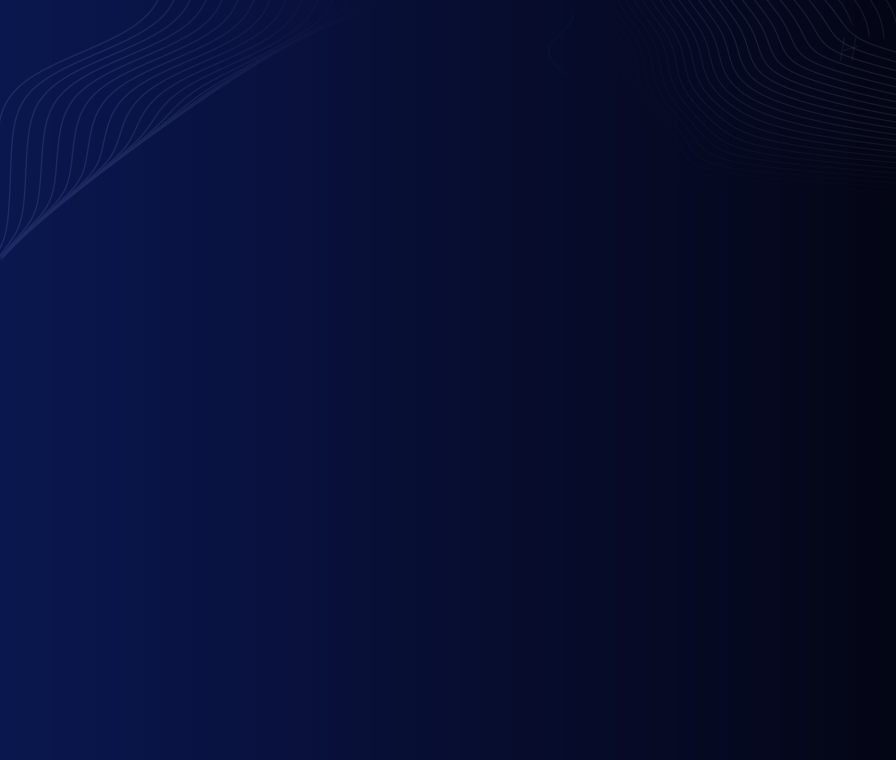
Give the GLSL for this background, as a Shadertoy shader.

```glsl
// A navy backdrop darkening evenly from left to right, with faint line work
// in both upper corners. The left ribbon repeats one S-curve that settles on
// a diagonal edge; the right bends are integer levels of a smooth field.

// Coverage of a thin stroke at the given distance, in canvas heights
float stroke(float distance, float halfWidth) {
    return clamp((halfWidth - distance) * iResolution.y + 0.5, 0.0, 1.0);
}

// Field change per canvas height
float slopeOf(float field) {
    return max(length(vec2(dFdx(field), dFdy(field))) * iResolution.y, 0.001);
}

// Lines along every integer level of a field
float contours(float level) {
    return stroke(abs(fract(level + 0.5) - 0.5) / slopeOf(level), 0.0008);
}

float segmentDistance(vec2 p, vec2 a, vec2 b) {
    vec2 pa = p - a, ba = b - a;
    return length(pa - ba * clamp(dot(pa, ba) / dot(ba, ba), 0.0, 1.0));
}

// Straight ramps between five navy tones
vec3 backdrop(float x) {
    vec3 color = mix(vec3(0.038, 0.092, 0.308), vec3(0.036, 0.072, 0.252), clamp(x / 0.275, 0.0, 1.0));
    color = mix(color, vec3(0.028, 0.054, 0.194), clamp((x - 0.275) / 0.225, 0.0, 1.0));
    color = mix(color, vec3(0.023, 0.040, 0.151), clamp((x - 0.5) / 0.205, 0.0, 1.0));
    color = mix(color, vec3(0.019, 0.030, 0.110), clamp((x - 0.705) / 0.19, 0.0, 1.0));
    return mix(color, vec3(0.013, 0.022, 0.082), clamp((x - 0.895) / 0.105, 0.0, 1.0));
}

// Shifted copies of an S-curve, softly limited by a long diagonal edge
float leftRibbon(vec2 p) {
    float edge = 0.46 * pow(max(1.0 - p.y / 0.342, 0.0), 1.15) + 0.077 * exp(-p.y / 0.028);
    float lines = 0.0;
    for (int i = 0; i < 20; i++) {
        float k = float(i);
        float curve = 0.105 + 0.0205 * k - 0.113 * tanh((p.y - 0.069 - 0.0015 * k) / 0.049);
        float gap = curve - edge;
        float settled = 0.5 * (curve + edge - sqrt(gap * gap + 0.0010));
        float offset = p.x - settled - 0.003;
        lines = max(lines, stroke(abs(offset) / slopeOf(offset), 0.0009));
    }
    float fade = 1.0 - smoothstep(0.12, 0.52, p.x);
    return lines * fade * (1.0 - smoothstep(0.335, 0.345, p.y));
}

// Nested bends: slanted legs joined smoothly to shallow sweeping lines
float rightBends(vec2 p) {
    float wobble = 0.006 * sin(p.y * 48.0 + p.x * 6.0);
    float leg = (1.081 + 0.42 * p.y + wobble - p.x) / 0.02;
    float sag = mix(0.24, 0.07, smoothstep(0.08, 0.24, p.y));
    float sweep = (p.y - 0.07 - sag * (p.x - 1.178)) / 0.0125;
    float bend = 0.5 * (leg + sweep + sqrt((leg - sweep) * (leg - sweep) + 5.0)) - 0.2;
    float outer = smoothstep(-0.6, -0.4, bend) * (1.0 - smoothstep(5.5, 16.0, bend));
    outer *= mix(0.55, 1.0, smoothstep(0.76, 0.94, p.x));
    float inner = (1.0 - smoothstep(-0.6, -0.4, bend)) * (1.0 - smoothstep(0.046, 0.055, p.y));
    float packed = bend + 0.035 * bend * max(bend, 0.0); // outer lines crowd together
    return contours(packed) * outer + contours(leg) * inner * 0.8;
}

// Two short hanging strokes and their crossbar
float hangingMarks(vec2 p) {
    float distance = segmentDistance(p, vec2(1.108, 0.067), vec2(1.127, 0.061));
    for (int i = 0; i < 2; i++) {
        vec2 top = vec2(1.110 + 0.015 * float(i), 0.050);
        distance = min(distance, segmentDistance(p, top, top + vec2(-0.005, 0.029)));
    }
    return stroke(distance, 0.0007);
}

void mainImage(out vec4 fragColor, in vec2 fragCoord) {
    vec2 uv = fragCoord / iResolution.xy;
    vec2 p = vec2(uv.x * 1.178, 1.0 - uv.y); // heights, measured from the top left
    vec3 color = backdrop(uv.x);

    // Corner line work
    color += vec3(0.076, 0.078, 0.090) * leftRibbon(p);
    color += vec3(0.076, 0.086, 0.090) * rightBends(p);
    color += vec3(0.055, 0.060, 0.065) * hangingMarks(p);

    // Very faint curl beside the right bends
    float curl = abs(p.x - 0.737 - 0.016 * cos((p.y - 0.02) * 66.0));
    float curlSpan = smoothstep(0.01, 0.025, p.y) * (1.0 - smoothstep(0.095, 0.108, p.y));
    color += vec3(0.0, 0.018, 0.014) * stroke(curl * 0.7, 0.0012) * curlSpan;

    fragColor = vec4(color, 1.0);
}
```
